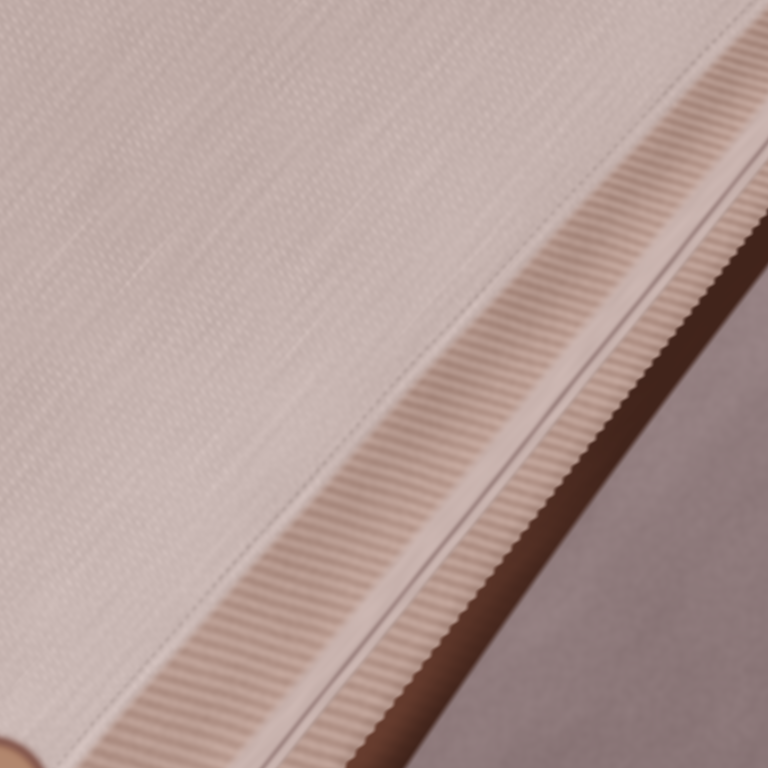
Reproduce this texture procedurally as a three.js fragment shader.

```glsl
// Pale woven cloth with a ribbed, piped hem running diagonally above a dark gap and a grey surface.
#define CLOTH_LIGHT vec3(0.795, 0.725, 0.710)
#define CLOTH_SHADE vec3(0.735, 0.655, 0.635)
#define RIB_LIGHT vec3(0.765, 0.655, 0.615)
#define RIB_DARK vec3(0.655, 0.530, 0.485)
#define PIPING vec3(0.790, 0.705, 0.685)
#define GAP_DARK vec3(0.255, 0.140, 0.105)
#define GAP_WARM vec3(0.400, 0.235, 0.180)
#define FLOOR_GREY vec3(0.550, 0.470, 0.475)
#define WEAVE_FREQ 88.0
#define WEAVE_DEPTH 0.020
#define RIB_SLANT 0.30
#define TAU 6.2831853

varying vec2 vUv;

vec2 hashGradient(vec2 cell) {
  vec2 h = vec2(dot(cell, vec2(127.1, 311.7)), dot(cell, vec2(269.5, 183.3)));
  return fract(sin(h) * 43758.5) * 2.0 - 1.0;
}

float gradientNoise(vec2 p) {
  vec2 i = floor(p), f = fract(p);
  vec2 u = f * f * f * (f * (f * 6.0 - 15.0) + 10.0);
  vec2 e = vec2(1.0, 0.0);
  float low = mix(dot(hashGradient(i), f), dot(hashGradient(i + e.xy), f - e.xy), u.x);
  float high = mix(dot(hashGradient(i + e.yx), f - e.yx), dot(hashGradient(i + e.xx), f - e.xx), u.x);
  return mix(low, high, u.y);
}

float fbm(vec2 p) {
  float sum = 0.0, amp = 0.5;
  for (int i = 0; i < 4; i++) {
    sum += amp * gradientNoise(p);
    p = p * 2.03 + 7.1;
    amp *= 0.5;
  }
  return sum;
}

// Soft line centred on d = 0
float line(float d, float width) {
  return exp(-d * d / (width * width));
}

// Coordinates along and across the hem direction
vec2 alongHem(vec2 p) {
  return vec2(p.x * 0.67 + p.y * 0.74, p.x * 0.74 - p.y * 0.67);
}

vec3 clothColor(vec2 p, float seam) {
  vec2 q = alongHem(p);
  float glow = smoothstep(-0.55, -0.08, seam) * 0.45 + 0.30 * (1.0 - p.y);
  float shade = 0.26 + glow + 0.45 * fbm(p * 3.5 + 2.0);
  shade -= 0.24 * smoothstep(-0.10, 0.0, seam) * smoothstep(0.0, 0.6, p.y);
  vec3 col = mix(CLOTH_SHADE, CLOTH_LIGHT, clamp(shade, 0.0, 1.0));

  // Crossing threads, bent and faded by noise
  vec2 bend = p + 0.004 * vec2(gradientNoise(p * 9.0), gradientNoise(p * 9.0 + 31.0));
  float warp = sin(TAU * WEAVE_FREQ * (bend.x + 0.30 * bend.y));
  float weft = sin(TAU * WEAVE_FREQ * (bend.y * 0.85 + 0.28 * bend.x));
  float fade = (0.7 + 0.8 * gradientNoise(p * 13.0)) * (1.0 - 0.65 * smoothstep(-0.28, -0.03, seam));
  col += WEAVE_DEPTH * fade * (0.5 * warp + 0.35 * weft + 0.5 * warp * weft);

  // Slubs and drawn threads
  col += 0.030 * gradientNoise(q * vec2(7.0, 90.0));
  col += 0.022 * smoothstep(0.30, 0.55, gradientNoise(q * vec2(5.0, 65.0) + 17.0));
  return col + 0.022 * gradientNoise(p * 110.0);
}

vec3 ribColor(vec2 p, float contrast) {
  float s = p.y + RIB_SLANT * p.x + 0.003 * gradientNoise(p * 12.0);
  float wave = 0.5 + 0.5 * sin(TAU * (46.0 * s + 9.0 * s * s));
  float level = 0.5 + contrast * (wave - 0.5) + 0.30 * fbm(p * 9.0);
  return mix(RIB_DARK, RIB_LIGHT, level) + 0.018 * gradientNoise(p * 95.0);
}

void main() {
  vec2 p = vUv;
  vec2 q = alongHem(p);

  // Signed horizontal offsets from each long edge
  float wobble = 0.006 * gradientNoise(vec2(p.y * 7.0, 4.0));
  float seam = p.x - (0.086 + 0.86 * p.y + 0.05 * p.y * p.y) - wobble;
  float groove = p.x - (0.342 + 0.806 * p.y) - 0.4 * wobble;
  float ribPhase = p.y + RIB_SLANT * p.x;
  float teeth = 0.0018 * sin(TAU * (46.0 * ribPhase + 9.0 * ribPhase * ribPhase));
  float hemEdge = p.x - (0.448 + 0.760 * p.y) - teeth;
  float gapEdge = p.x - (0.527 + 0.67 * p.y + 0.08 * p.y * p.y);

  // Cloth and its stitched seam
  vec3 col = clothColor(p, seam);
  float stitch = 0.65 + 0.35 * sin(TAU * 75.0 * q.x);
  col -= 0.050 * stitch * line(seam + 0.014, 0.0045);
  col += 0.025 * line(seam + 0.002, 0.006);

  // Inner ribbed band, darkest just past the seam
  vec3 inner = ribColor(p, 0.55);
  inner -= 0.035 * line(seam - 0.055, 0.045) * smoothstep(0.1, 0.5, p.y);
  inner += 0.030 * smoothstep(-0.13, -0.04, groove);
  col = mix(col, inner, smoothstep(0.002, 0.024, seam));

  // Piping, groove and outer ribbed band
  vec3 pipe = PIPING + 0.035 * gradientNoise(q * vec2(18.0, 90.0));
  col = mix(col, pipe, smoothstep(-0.058, -0.034, groove));
  vec3 outer = ribColor(p, 0.60) + 0.012;
  outer -= 0.045 * smoothstep(-0.030, 0.0, hemEdge);
  col = mix(col, outer, smoothstep(0.014, 0.026, groove));
  col -= vec3(0.150, 0.165, 0.160) * line(groove, 0.0050);
  col -= 0.045 * line(groove - 0.019, 0.004);

  // Dark gap, warmer towards the bottom
  float warmth = (1.0 - smoothstep(0.0, 0.55, p.y)) * (1.0 - smoothstep(0.0, 0.085, hemEdge));
  vec3 gap = mix(GAP_DARK, GAP_WARM, clamp(warmth + 0.3 * fbm(q * vec2(5.0, 25.0)), 0.0, 1.0));
  col = mix(col, gap, smoothstep(-0.004, 0.005, hemEdge));

  // Grey surface beyond the gap
  vec3 ground = FLOOR_GREY + 0.05 * (p.y - 0.22) + 0.05 * fbm(q * vec2(6.0, 16.0));
  ground += 0.025 * line(gapEdge - 0.05, 0.06) + 0.018 * gradientNoise(p * 75.0);
  col = mix(col, ground, smoothstep(-0.006, 0.007, gapEdge));

  // Warm rounded object in the lower left corner
  float corner = length((p - vec2(-0.015, -0.035)) * vec2(1.0, 1.05)) - 0.075;
  col = mix(col, vec3(0.70, 0.53, 0.43), 1.0 - smoothstep(-0.008, 0.006, corner));
  col = mix(col, vec3(0.46, 0.27, 0.23), 0.75 * line(corner, 0.008));

  gl_FragColor = vec4(clamp(col, 0.0, 1.0), 1.0);
}
```
